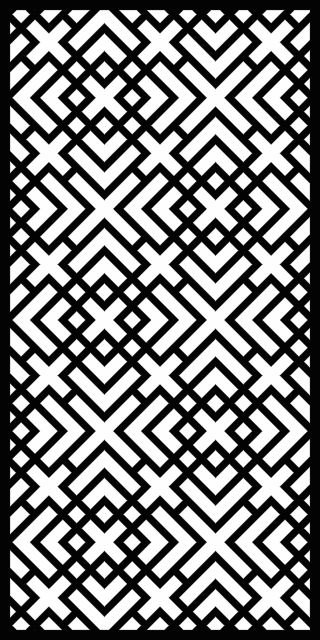
This pattern is drawn by a Shadertoy shader. Its source:

```glsl
// Signed distance to a bar along y at x = at, spanning y from lo to hi
float bar(vec2 p, float at, float lo, float hi) {
    vec2 center = vec2(at, 0.5 * (lo + hi));
    vec2 d = abs(p - center) - vec2(0.0, 0.5 * (hi - lo));
    return max(d.x, d.y) - 0.185;
}

// Bars of one direction inside the folded tile [0,4] x [0,4]
float bars(vec2 p) {
    float d = bar(p, 0.5, 0.5, 3.5);
    d = min(d, bar(p, 1.5, -1.0, 1.5));
    d = min(d, bar(p, 1.5, 3.5, 5.0));
    d = min(d, bar(p, 2.5, -1.0, 2.5));
    return min(d, bar(p, 3.5, 0.5, 3.5));
}

void mainImage(out vec4 fragColor, in vec2 fragCoord) {
    // Canvas width is one unit, origin at the center
    vec2 p = (fragCoord - 0.5 * iResolution.xy) / iResolution.x;
    vec2 halfSize = 0.5 * iResolution.xy / iResolution.x;

    // Diagonal lattice, eight cells per period, folded by mirror symmetry
    float cells = 11.52;
    vec2 q = p + vec2(0.1736, 0.0);
    vec2 diagonal = vec2(q.x + q.y, q.x - q.y) * cells;
    vec2 tile = abs(mod(diagonal + 4.0, 8.0) - 4.0);
    float lattice = min(bars(tile), bars(tile.yx)) / (cells * sqrt(2.0));

    // Solid border
    vec2 inset = halfSize - abs(p) - 0.0315;
    float ink = min(lattice, min(inset.x, inset.y));

    // Antialiased ink on white
    float blur = 0.75 / iResolution.x;
    float paper = smoothstep(-blur, blur, ink);
    fragColor = vec4(vec3(mix(0.01, 0.995, paper)), 1.0);
}
```
